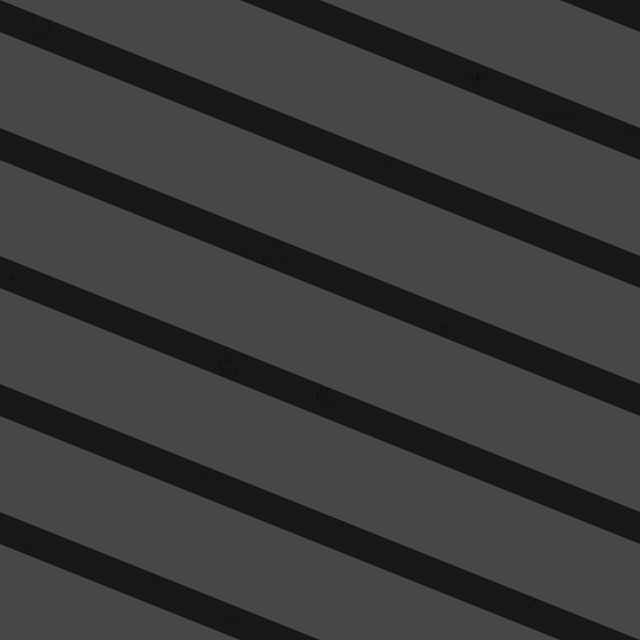
Reproduce this pattern procedurally as a Shadertoy shader.

```glsl
const float TAU = 6.2831853;
const vec2 STRIPE_REPEATS = vec2(2.0, 5.0);   // whole repeats across and up
const float STRIPE_SHARE = 0.25;              // dark part of each repeat
const vec3 GROUND = vec3(0.281);
const vec3 STRIPE = vec3(0.091);

vec2 hash2(vec2 cell) {
    vec2 q = vec2(dot(cell, vec2(127.1, 311.7)), dot(cell, vec2(269.5, 183.3)));
    return fract(sin(q) * 43758.5);
}

// Wrapping cellular noise: distances to the nearest and second nearest point
vec2 cellular(vec2 uv, vec2 cells) {
    vec2 p = uv * cells;
    vec2 base = floor(p);
    vec2 nearest = vec2(8.0);
    for (int j = -1; j <= 1; j++) {
        for (int i = -1; i <= 1; i++) {
            vec2 cell = base + vec2(i, j);
            float d = length(cell + hash2(mod(cell, cells)) - p);
            nearest = d < nearest.x ? vec2(d, nearest.x)
                                    : vec2(nearest.x, min(nearest.y, d));
        }
    }
    return nearest;
}

// Layered sines with whole frequencies, so the result wraps
float mottle(vec2 uv) {
    float a = sin(TAU * (7.0 * uv.x + 3.0 * uv.y) + 2.0 * sin(TAU * 4.0 * uv.y));
    float b = sin(TAU * (23.0 * uv.x - 5.0 * uv.y) + 2.0 * sin(TAU * 9.0 * uv.y));
    float c = sin(TAU * (61.0 * uv.x + 8.0 * uv.y) + 3.0 * sin(TAU * 13.0 * uv.y));
    return (a + 0.6 * b + 0.4 * c) * 0.5;
}

// Coverage of the slanted bands, smoothed over one pixel
float stripes(vec2 uv, vec2 repeats, float share, vec2 resolution) {
    float phase = dot(uv, repeats) + 0.5 * share;
    float edge = abs(fract(phase + 0.5) - 0.5) - 0.5 * share;
    float pixel = length(repeats / resolution);
    return 1.0 - smoothstep(-0.5 * pixel, 0.5 * pixel, edge);
}

// Fine broken cracks gathered in scattered patches
float cracks(vec2 uv) {
    vec2 bend = 0.004 * sin(TAU * (uv.yx * vec2(31.0, 37.0) + uv * 5.0));
    vec2 f = cellular(uv + bend, vec2(52.0, 34.0));
    float line = 1.0 - smoothstep(0.02, 0.11, f.y - f.x);
    float patches = 1.0 - smoothstep(0.08, 0.36, cellular(uv, vec2(9.0)).x);
    float breaks = smoothstep(0.0, 0.7, mottle(uv.yx));
    return line * patches * breaks;
}

void mainImage(out vec4 fragColor, in vec2 fragCoord) {
    vec2 uv = fragCoord / iResolution.xy;

    // Faintly worn dark paint
    vec3 paint = STRIPE + 0.0025 * mottle(uv) - 0.035 * cracks(uv);

    float band = stripes(uv, STRIPE_REPEATS, STRIPE_SHARE, iResolution.xy);
    fragColor = vec4(mix(GROUND, paint, band), 1.0);
}
```
